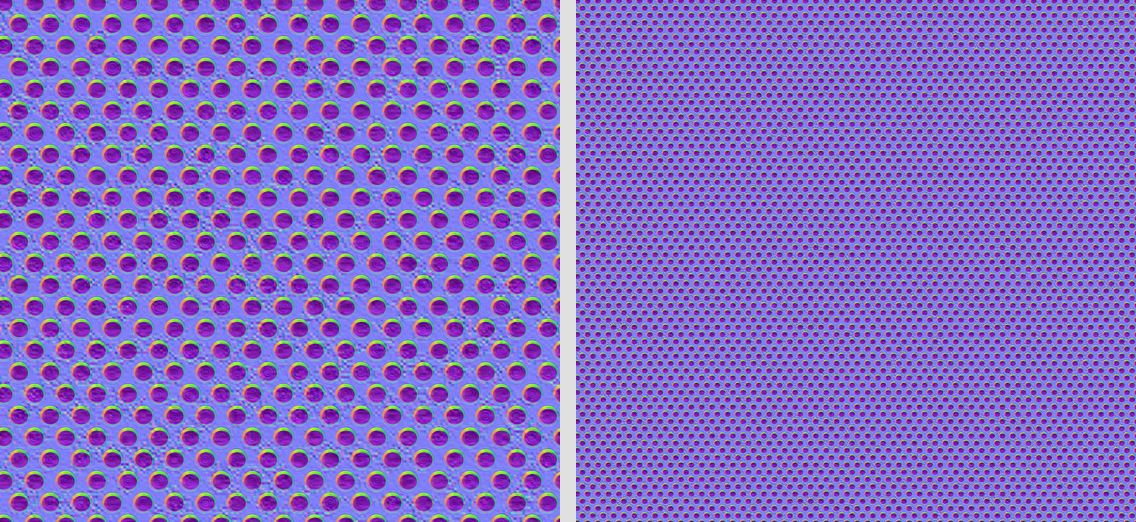
Left: one tile. Right: repeated 3 by 3.
A WebGL 2 fragment shader for this texture map:

```glsl
#version 300 es
precision highp float;
uniform vec2 u_resolution;
out vec4 fragColor;

float hash(vec2 p) {
  return fract(sin(dot(p, vec2(127.1, 311.7))) * 43758.5453);
}

// Value noise that wraps after n cells
float noise(vec2 uv, vec2 n) {
  vec2 p = uv * n, i = floor(p), f = fract(p);
  f = f * f * (3.0 - 2.0 * f);
  float bottom = mix(hash(mod(i, n)), hash(mod(i + vec2(1, 0), n)), f.x);
  float top = mix(hash(mod(i + vec2(0, 1), n)), hash(mod(i + 1.0, n)), f.x);
  return mix(bottom, top, f.y);
}

// Vector from the nearest hole centre, in column widths; z and w are the hole's cell
vec4 nearestHole(vec2 uv) {
  vec2 p = uv * vec2(18, 24) + vec2(-0.109, 0.12);
  vec4 best = vec4(9);
  for (int j = -1; j <= 1; j++) {
    float row = floor(p.y + 0.5) + float(j);
    float x = p.x - 0.5 * mod(row, 2.0);
    float column = floor(x + 0.5);
    vec2 q = vec2(x - column, (p.y - row) * 0.7);
    if (dot(q, q) < dot(best.xy, best.xy))
      best = vec4(q, mod(column, 18.0), mod(row, 24.0));
  }
  return best;
}

// Slope of the fine surface grain
vec2 grainSlope(vec2 uv) {
  vec2 n = vec2(198, 192), s = 0.5 / n;
  float h = noise(uv, n);
  return vec2(noise(uv + vec2(s.x, 0), n) - h, noise(uv + vec2(0, s.y), n) - h);
}

void main() {
  vec2 uv = gl_FragCoord.xy / u_resolution;
  float soft = max(0.022, 9.0 / u_resolution.x);
  vec4 hole = nearestHole(uv);
  vec2 q = hole.xy;
  float r = length(q);
  vec2 dir = q / max(r, 0.001);
  float vary = hash(hole.zw) - 0.5;

  // Flat sheet with patchy grain and faint rings around the holes
  float patches = smoothstep(0.25, 0.8, noise(uv, vec2(36, 48)));
  vec2 slope = grainSlope(uv) * (0.1 + 0.5 * patches);
  float ring = sin((r - 0.33) * 75.0) * exp(-max(r - 0.33, 0.0) * 14.0);
  slope -= dir * ring * 0.13 * (0.3 + noise(uv, vec2(90, 96)));
  vec3 color = vec3(0.5, 0.5, 0.99);
  color += vec3(slope, -0.7 * length(slope));

  // Rim: lit crescent above, pale lip below
  float side = smoothstep(0.25, 0.95, abs(dir.x));
  vec3 crescent = mix(vec3(0.46, 0.95, 0.18),
    dir.x < 0.0 ? vec3(0.93, 0.56, 0.36) : vec3(0.18, 0.72, 0.5), side);
  crescent.r += 0.28 * smoothstep(0.1, -0.45, dir.x) * (1.0 - side);
  vec3 lip = mix(vec3(0.5, 0.77, 0.72),
    dir.x < 0.0 ? vec3(0.72, 0.52, 0.76) : vec3(0.3, 0.66, 0.72), side);
  float outer = 1.0 - smoothstep(-soft, soft, r - 0.328 - 0.012 * vary);
  float upper = smoothstep(-0.35, 0.15, dir.y);
  float lipBand = smoothstep(0.25, 0.31, r);
  vec3 rim = mix(mix(vec3(0.54, 0.4, 0.84), lip, lipBand), crescent, upper);
  color = mix(color, rim + vec3(slope * 0.5, 0.0), outer * mix(0.85, 1.0, upper));

  // Sunken floor, redder to the left, with uneven horizontal streaks
  vec2 f = (q - vec2(0.012, -0.022)) / vec2(0.278, 0.25);
  vec3 sunken = mix(vec3(0.55, 0.14, 0.75), vec3(0.43, 0.07, 0.6),
    smoothstep(-0.8, 0.8, f.y));
  sunken = mix(sunken, vec3(0.72, 0.24, 0.56), smoothstep(-0.45, -1.0, f.x));
  float streak = noise(uv, vec2(90, 240)) - 0.5;
  sunken += vec3(0.18, 0.12, 0.24) * streak;
  sunken += vec3(slope, 0.1 * vary) * (0.5 + 0.5 * vary);
  float inside = 1.0 - smoothstep(-soft, soft, (length(f) - 1.0) * 0.26);
  color = mix(color, sunken, inside);

  fragColor = vec4(clamp(color, 0.0, 1.0), 1.0);
}
```
